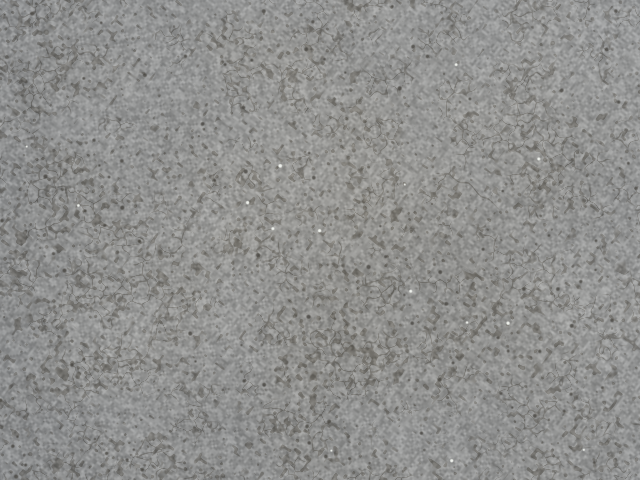
Give the GLSL for this texture, as a Shadertoy shader.

```glsl
#define BASE_GREY vec3(0.580, 0.583, 0.580)
#define SPECK_LOSS vec3(0.120, 0.128, 0.140)
#define GLINT_WHITE vec3(0.93, 0.94, 0.92)
#define GRAIN_SCALE 205.0
#define GRAIN_CONTRAST 0.155
#define SPECK_SCALE 112.0
#define SPECK_LEVEL 0.74
#define CRACK_SCALE 36.0
#define CRACK_DEPTH 0.8
#define MOTTLE 0.085

float hash(vec2 p) {
    return fract(sin(dot(p, vec2(127.1, 311.7))) * 43758.5453);
}

vec2 hash2(vec2 p) {
    return vec2(hash(p), hash(p + 57.3));
}

float noise(vec2 p) {
    vec2 i = floor(p), f = fract(p);
    f = f * f * (3.0 - 2.0 * f);
    return mix(mix(hash(i), hash(i + vec2(1, 0)), f.x),
               mix(hash(i + vec2(0, 1)), hash(i + vec2(1, 1)), f.x), f.y);
}

float fbm(vec2 p) {
    float sum = 0.0, amp = 0.5;
    for (int i = 0; i < 4; i++) {
        sum += amp * noise(p);
        p = mat2(1.6, 1.2, -1.2, 1.6) * p + 7.3;
        amp *= 0.5;
    }
    return sum / 0.9375;
}

// Gap between the two nearest cell centres: zero on cell borders
float borderGap(vec2 p) {
    vec2 cell = floor(p);
    float nearest = 9.0, second = 9.0;
    for (int y = -1; y <= 1; y++)
    for (int x = -1; x <= 1; x++) {
        vec2 c = cell + vec2(x, y);
        float d = length(c + hash2(c) - p);
        second = min(second, max(nearest, d));
        nearest = min(nearest, d);
    }
    return second - nearest;
}

// Sparse round dots, one candidate per grid cell
float dots(vec2 p, float chance, float radius, float soft) {
    vec2 cell = floor(p);
    vec2 centre = 0.2 + 0.6 * hash2(cell + 3.7);
    float size = radius * mix(0.6, 1.2, hash(cell + 21.0));
    float d = length(fract(p) - centre);
    return step(hash(cell + 9.1), chance) * (1.0 - smoothstep(size - soft, size + soft, d));
}

void mainImage(out vec4 fragColor, in vec2 fragCoord) {
    vec2 uv = fragCoord / iResolution.y;
    vec2 turned = mat2(0.8, 0.6, -0.6, 0.8) * uv;
    float pixel = 1.0 / iResolution.y;

    // Broad stains and fine grain
    float patches = fbm(uv * 3.2 + 4.0);
    float wear = fbm(uv * 8.0 + 31.0);
    float grain = noise(turned * GRAIN_SCALE) - 0.5;
    float midGrain = noise(uv * 105.0 + 17.0) - 0.5;
    vec3 color = BASE_GREY + MOTTLE * (patches - 0.5);
    color += GRAIN_CONTRAST * grain + 0.07 * midGrain;

    // Cool edges, warmer middle
    float warmth = 0.5 - length(uv - vec2(0.75, 0.52)) + 0.5 * (wear - 0.5);
    color += vec3(0.014, 0.004, -0.016) * warmth;

    // Dark irregular specks, denser where the surface is worn
    float level = SPECK_LEVEL - 0.32 * (wear - 0.5) + 0.12 * (patches - 0.5);
    float speckField = noise(turned * SPECK_SCALE + 43.0) + 0.12 * grain;
    float speck = smoothstep(level - 0.05, level + 0.13, speckField);

    // Broken network of short hairline cracks
    vec2 bend = vec2(noise(uv * 60.0), noise(uv * 60.0 + 19.0)) - 0.5;
    float gap = borderGap(turned * CRACK_SCALE + 0.8 * bend);
    float broken = smoothstep(0.48, 0.72, noise(uv * 27.0 + 11.0) + 0.5 * (wear - 0.5));
    float crack = (1.0 - smoothstep(0.03, 0.14, gap)) * broken;

    // One longer crack, running down to the right
    float path = 0.64 - 4.0 * pow(max(uv.x - 0.90, 0.0), 2.0)
               + 0.016 * (noise(vec2(uv.x * 45.0, 2.0)) - 0.5);
    float span = smoothstep(0.90, 0.93, uv.x) * (1.0 - smoothstep(1.02, 1.05, uv.x));
    float longCrack = span * (1.0 - smoothstep(0.0008, 0.0028, abs(uv.y - path)));
    float dark = max(speck, max(CRACK_DEPTH * crack, 0.8 * longCrack));
    color -= SPECK_LOSS * dark;

    // Deep pits and rare bright glints
    float pit = dots(turned * 24.0, 0.13, 0.085, 0.03 + 12.0 * pixel);
    float glint = dots(uv * 11.0 + 5.0, 0.09, 0.034, 0.012 + 5.0 * pixel);
    color = mix(color, vec3(0.27, 0.26, 0.24), 0.75 * pit);
    color = mix(color, GLINT_WHITE, glint);

    fragColor = vec4(clamp(color, 0.0, 1.0), 1.0);
}
```
